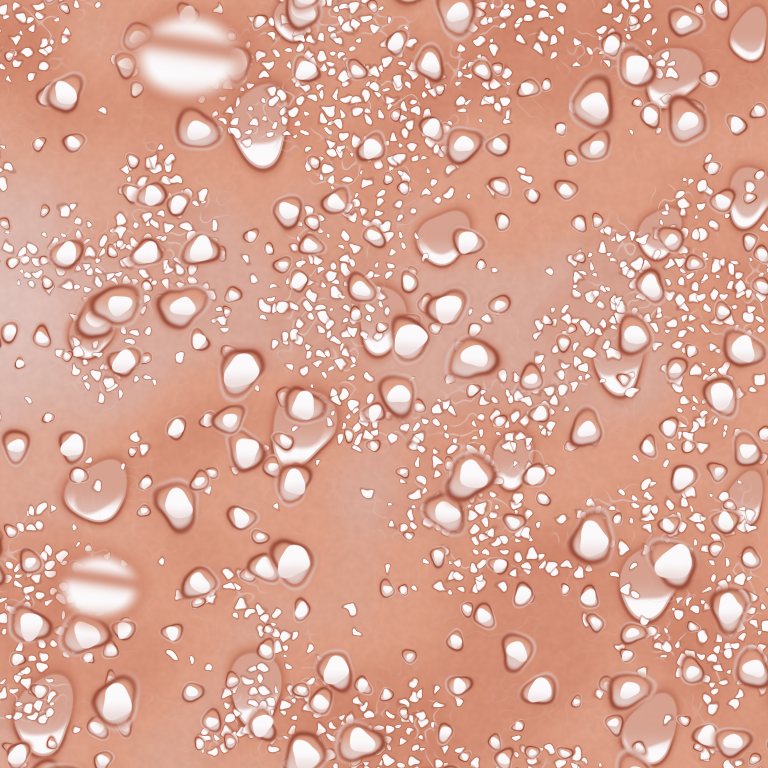
Give the GLSL for this texture, as a Shadertoy shader.

```glsl
// Water droplets of many sizes scattered over peach-coloured skin.

const vec3 SKIN  = vec3(0.865, 0.620, 0.520);
const vec3 ROSE  = vec3(0.850, 0.665, 0.605);
const vec3 DEEP  = vec3(0.805, 0.515, 0.415);
const vec3 PALE  = vec3(0.885, 0.785, 0.765);
const vec3 RIM   = vec3(0.600, 0.290, 0.220);
const vec3 WHITE = vec3(0.985, 0.975, 0.980);

const float SPECK_CELLS = 66.0;
const float CHIP_CELLS  = 25.0;
const float DROP_CELLS  = 14.0;
const float BOWL_CELLS  = 6.5;
const float EDGE = 0.0011;   // edge softness, canvas units
const float TAU  = 6.28318;

vec2 hash2(vec2 p) {
    vec3 h = fract(p.xyx * vec3(0.1031, 0.1030, 0.0973));
    h += dot(h, h.yzx + 33.33);
    return fract((h.xx + h.yz) * h.zy);
}

float gradientDot(vec2 cell, vec2 f, vec2 corner) {
    float a = TAU * hash2(cell + corner + 57.0).x;
    return dot(vec2(cos(a), sin(a)), f - corner);
}

float noise(vec2 p) {
    vec2 i = floor(p), f = fract(p);
    vec2 u = f * f * f * (f * (f * 6.0 - 15.0) + 10.0);
    float low  = mix(gradientDot(i, f, vec2(0, 0)), gradientDot(i, f, vec2(1, 0)), u.x);
    float high = mix(gradientDot(i, f, vec2(0, 1)), gradientDot(i, f, vec2(1, 1)), u.x);
    return 1.4 * mix(low, high, u.y);
}

// Distance from the centre, bent into an uneven rounded outline
float outline(vec2 q, vec2 rnd) {
    float a = atan(q.y, q.x + 1e-5);
    return length(q) * (1.0 + 0.13 * cos(2.0 * a + TAU * rnd.x) + 0.10 * cos(3.0 * a + TAU * rnd.y));
}

float inside(float limit, float d, float w) { return 1.0 - smoothstep(limit - w, limit + w, d); }
float ring(float d, float at, float width) { float t = (d - at) / width; return exp(-t * t); }
float softness(float r) { return max(EDGE, 0.7 / iResolution.y) / r; }

// Where the fine spray gathers: uneven patches and one tall column
float sprayDensity(vec2 p) {
    float patches = noise(p * vec2(4.6, 3.4) + 8.3) + 0.5 * noise(p * 10.0 + 2.0);
    float column = exp(-pow((p.x - 0.47) / 0.08, 2.0) - pow((p.y - 0.67) / 0.22, 2.0));
    return smoothstep(-0.05, 0.30, patches + 0.8 * column - 0.04);
}

// Beads with a dark rim, a pale body and an off-centre glint
vec3 beads(vec3 col, vec2 p, float cells, float share, float rMin, float rMax, float seed) {
    for (int y = -1; y <= 1; y++)
    for (int x = -1; x <= 1; x++) {
        vec2 id = floor(p * cells) + vec2(x, y);
        vec2 place = hash2(id + seed), rnd = hash2(id + seed + 31.0), look = hash2(id + seed + 73.0);
        if (rnd.x > share) continue;
        float r = mix(rMin, rMax, look.x * look.x);
        vec2 q = (p - (id + 0.5 + 0.8 * (place - 0.5)) / cells) / r;
        float d = outline(q, place.yx), w = softness(r);
        float angle = TAU * look.y;
        float side = 0.5 + 0.5 * dot(q, vec2(cos(angle), sin(angle))) / (length(q) + 0.01);
        col = mix(col, DEEP, 0.65 * inside(1.3, d, 0.3));
        col = mix(col, PALE, 0.7 * (1.0 - side) * ring(d, 1.22, 0.12));
        col = mix(col, mix(SKIN, PALE, smoothstep(0.7, -0.7, q.y)), inside(0.98, d, w));
        col = mix(col, RIM, (0.25 + 0.7 * side) * ring(d, 1.02, 0.14));
        float size = mix(0.5, 0.85, rnd.y);
        float g = outline(q - (1.0 - size) * 0.6 * (look - 0.5), rnd.yx + 0.3) / size;
        col = mix(col, mix(WHITE, PALE, 0.6 * smoothstep(0.1, -0.8, q.y) * look.x), inside(1.0, g, w / size));
    }
    return col;
}

// Tall translucent drops with a bright crescent in the lower part
vec3 bowls(vec3 col, vec2 p) {
    for (int y = -1; y <= 1; y++)
    for (int x = -1; x <= 1; x++) {
        vec2 id = floor(p * BOWL_CELLS) + vec2(x, y);
        vec2 place = hash2(id + 211.0), rnd = hash2(id + 307.0);
        if (rnd.x > 0.48) continue;
        float r = mix(0.025, 0.042, rnd.y);
        vec2 q = (p - (id + 0.5 + 0.7 * (place - 0.5)) / BOWL_CELLS) / r;
        q.y *= q.y > 0.0 ? 0.72 : 1.0;
        float d = outline(q, place * 0.4), w = softness(r);
        float low = smoothstep(0.25, -0.6, q.y);
        col = mix(col, DEEP, 0.75 * inside(1.22, d, 0.2));
        col = mix(col, RIM, (0.2 + 0.5 * low) * ring(d, 1.05, 0.07));
        col = mix(col, mix(ROSE, PALE, low), 0.75 * inside(1.0, d, w));
        float hollow = outline(q - vec2(0.0, 0.3), rnd);
        col = mix(col, WHITE, low * inside(0.93, d, w) * smoothstep(0.75, 0.95, hollow));
    }
    return col;
}

// Fine bright spray, dense within the patches
vec3 spray(vec3 col, vec2 p, float density) {
    vec2 bent = p + 0.0045 * vec2(noise(p * 75.0), noise(p * 75.0 + 40.0));
    float squiggle = ring(noise(p * 46.0), 0.0, 0.07) * smoothstep(0.0, 0.3, noise(p * 19.0 + 5.0));
    col = mix(col, PALE, 0.75 * squiggle * (0.15 + 0.85 * density));
    for (int y = -1; y <= 1; y++)
    for (int x = -1; x <= 1; x++) {
        vec2 id = floor(bent * SPECK_CELLS) + vec2(x, y);
        vec2 place = hash2(id + 401.0), rnd = hash2(id + 503.0);
        vec2 centre = (id + 0.5 + 0.75 * (place - 0.5)) / SPECK_CELLS;
        if (rnd.x > mix(0.05, 0.78, sprayDensity(centre))) continue;
        float r = mix(0.0026, 0.0062, rnd.y);
        float d = outline((bent - centre) / r, place.yx);
        col = mix(col, RIM, 0.38 * ring(d, 1.2, 0.25));
        col = mix(col, WHITE, inside(1.0, d, softness(r)));
    }
    return col;
}

// Large drop out of focus, crossed by a rosy band
vec3 blurredDrop(vec3 col, vec2 p, vec2 centre, float r) {
    vec2 q = (p - centre) / r;
    float d = length(q * vec2(0.9, 1.1));
    col = mix(col, DEEP, 0.6 * inside(1.05, d, 0.25));
    float band = ring(q.y + 0.15 * q.x, 0.22, 0.2);
    vec3 body = mix(WHITE, mix(DEEP, ROSE, 0.5), max(band, smoothstep(-0.3, -0.9, q.y) * 0.6));
    return mix(col, body, inside(0.78, d, 0.2));
}

void mainImage(out vec4 fragColor, in vec2 fragCoord) {
    vec2 p = fragCoord / iResolution.y;
    float density = sprayDensity(p);

    // Skin with broad tone changes and a cool haze at the left
    float tone = noise(p * 2.6 + 3.0) + 0.4 * noise(p * 8.0);
    vec3 col = mix(SKIN, ROSE, smoothstep(0.0, 0.5, tone + 0.25 - 0.5 * p.x));
    col = mix(col, DEEP, 0.6 * smoothstep(0.05, 0.6, -tone) + 0.25 * density);
    vec2 haze = (p - vec2(0.0, 0.6)) / vec2(0.14, 0.15);
    col = mix(col, PALE, 0.75 * exp(-dot(haze, haze)));
    col += 0.012 * noise(p * 130.0) + 0.012 * noise(p * 60.0);

    // Water, from the broad drops to the beads on top
    col = bowls(col, p);
    col = spray(col, p, density);
    vec2 bent = p + 0.002 * vec2(noise(p * 45.0 + 9.0), noise(p * 45.0 + 70.0));
    col = beads(col, bent, CHIP_CELLS, 0.30, 0.006, 0.011, 601.0);
    col = beads(col, bent, DROP_CELLS, 0.66, 0.011, 0.027, 701.0);
    col = blurredDrop(col, p, vec2(0.245, 0.925), 0.072);
    col = blurredDrop(col, p, vec2(0.130, 0.235), 0.054);

    fragColor = vec4(clamp(col, 0.0, 1.0), 1.0);
}
```
